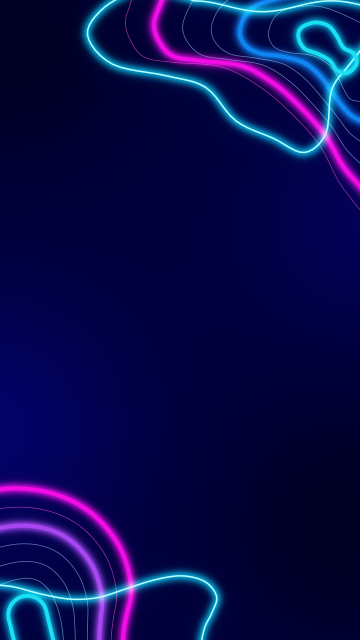
This background is drawn by a WebGL 2 fragment shader. Its source:

```glsl
#version 300 es
precision highp float;

uniform vec2 u_resolution;
out vec4 outColor;

// Canvas grid: 432 x 768 units, y measured down from the top edge
const float GRID_HEIGHT = 768.0;
const float TOP_LIMIT = 275.0;
const float BOTTOM_LIMIT = 555.0;
const int KNOTS = 13;
const int STEPS = 6;

// Colours
const vec3 NAVY = vec3(0.0, 0.0, 0.235);
const vec3 LIFT = vec3(0.04, 0.02, 1.0);
const vec3 CYAN = vec3(0.02, 0.68, 0.82);
const vec3 ICE = vec3(0.72, 1.0, 1.0);
const vec3 AQUA = vec3(0.1, 0.88, 0.95);
const vec3 MAGENTA = vec3(0.95, 0.05, 0.9);
const vec3 PURPLE = vec3(0.66, 0.28, 0.95);
const vec3 BLUE = vec3(0.06, 0.52, 0.95);
const vec3 PINK = vec3(0.9, 0.25, 0.75);
const vec3 PALE = vec3(0.55, 0.68, 0.9);

// Line sizes
const float FINE_WIDTH = 0.45;
const float FINE_ALPHA = 0.65;
const float CORE_WIDTH = 0.9;
const float TUBE_WIDTH = 2.3;
const float GLOW_RADIUS = 6.5;

// Spline knots: upper corner
const vec2 UPPER_LOOP[KNOTS] = vec2[](vec2(170, -16), vec2(125, 9), vec2(105, 42), vec2(135, 77),
  vec2(200, 91), vec2(247, 105), vec2(283, 145), vec2(328, 166), vec2(365, 183), vec2(391, 160),
  vec2(398, 108), vec2(419, 78), vec2(445, 45));
const vec2 UPPER_OUTER[KNOTS] = vec2[](vec2(240, -160), vec2(205, -40), vec2(194, 0), vec2(185, 27),
  vec2(190, 48), vec2(207, 67), vec2(240, 73), vec2(290, 79), vec2(327, 99), vec2(358, 126),
  vec2(390, 162), vec2(412, 200), vec2(440, 232));
const vec2 UPPER_INNER[KNOTS] = vec2[](vec2(390, -17), vec2(340, -4), vec2(302, 10), vec2(288, 35),
  vec2(294, 54), vec2(312, 64), vec2(340, 68), vec2(366, 76), vec2(385, 92), vec2(398, 110),
  vec2(412, 129), vec2(425, 141), vec2(445, 149));
const vec2 UPPER_BLOB[KNOTS] = vec2[](vec2(358, 44), vec2(362, 33), vec2(378, 27), vec2(394, 31),
  vec2(404, 43), vec2(412, 57), vec2(424, 64), vec2(428, 76), vec2(418, 87), vec2(405, 85),
  vec2(396, 73), vec2(382, 65), vec2(365, 58));

// Spline knots: lower corner
const vec2 LOWER_OUTER[KNOTS] = vec2[](vec2(-45, 595), vec2(-15, 589), vec2(18, 586), vec2(50, 589),
  vec2(82, 599), vec2(110, 616), vec2(133, 640), vec2(148, 666), vec2(156, 694), vec2(157, 716),
  vec2(152, 738), vec2(148, 762), vec2(147, 800));
const vec2 LOWER_INNER[KNOTS] = vec2[](vec2(-45, 735), vec2(-18, 711), vec2(5, 700), vec2(22, 695),
  vec2(35, 694), vec2(46, 697), vec2(55, 704), vec2(62, 713), vec2(67, 724), vec2(71, 736),
  vec2(74, 750), vec2(76, 768), vec2(77, 800));
const vec2 LOWER_WAVE[KNOTS] = vec2[](vec2(-20, 701), vec2(15, 704), vec2(50, 713), vec2(85, 719),
  vec2(118, 717), vec2(150, 707), vec2(185, 696), vec2(218, 691), vec2(246, 698), vec2(260, 716),
  vec2(254, 736), vec2(245, 755), vec2(238, 790));

float segmentDistance(vec2 p, vec2 a, vec2 b) {
  vec2 ab = b - a;
  return length(p - a - ab * clamp(dot(p - a, ab) / dot(ab, ab), 0.0, 1.0));
}

int knotIndex(int i, bool closed) {
  return closed ? (i + KNOTS) % KNOTS : clamp(i, 0, KNOTS - 1);
}

// Distance to a Catmull-Rom curve blended between two sets of knots
float curveDistance(vec2 p, vec2 from[KNOTS], vec2 to[KNOTS], float blend, bool closed) {
  float d = 1e4;
  int spans = closed ? KNOTS : KNOTS - 1;
  for (int i = 0; i < spans; i++) {
    vec2 k[4];
    for (int j = 0; j < 4; j++) {
      int n = knotIndex(i + j - 1, closed);
      k[j] = mix(from[n], to[n], blend);
    }
    vec2 c1 = 0.5 * (k[2] - k[0]);
    vec2 c2 = k[0] - 2.5 * k[1] + 2.0 * k[2] - 0.5 * k[3];
    vec2 c3 = 0.5 * (k[3] - k[0]) + 1.5 * (k[1] - k[2]);
    vec2 last = k[1];
    for (int s = 1; s <= STEPS; s++) {
      float t = float(s) / float(STEPS);
      vec2 next = k[1] + t * (c1 + t * (c2 + t * c3));
      d = min(d, segmentDistance(p, last, next));
      last = next;
    }
  }
  return d;
}

float stroke(float d, float halfWidth) {
  float unitsPerPixel = GRID_HEIGHT / u_resolution.y;
  return clamp((halfWidth - d) / unitsPerPixel + 0.5, 0.0, 1.0);
}

vec3 neon(vec3 base, float d, vec3 tint, vec3 core, float halfWidth) {
  float r = d / GLOW_RADIUS;
  float glow = 0.75 * exp(-r * r) + 0.15 * exp(-r);
  return mix(base + tint * (1.0 - base) * glow, core, stroke(d, halfWidth));
}

float halo(vec2 p, vec2 center, float radius) {
  vec2 q = (p - center) / radius;
  return exp(-dot(q, q));
}

void main() {
  vec2 p = gl_FragCoord.xy * GRID_HEIGHT / u_resolution.y;
  p.y = GRID_HEIGHT - p.y;

  // Soft navy backdrop
  float light = 0.17 * halo(p, vec2(-10, 515), 150.0) + 0.1 * halo(p, vec2(440, 270), 130.0)
    - 0.1 * halo(p, vec2(10, 50), 150.0) - 0.1 * halo(p, vec2(420, 630), 150.0);
  vec3 color = max(NAVY + LIFT * light, 0.0);

  // Upper contours, then the cyan loop with its wavy top edge, and the blob
  if (p.y < TOP_LIMIT) {
    for (int i = -1; i <= 4; i++) {
      float d = curveDistance(p, UPPER_OUTER, UPPER_INNER, float(i) / 3.0, false);
      vec3 tint = i == 0 ? MAGENTA : BLUE;
      if (i == 0 || i == 3) color = neon(color, d, tint, tint, TUBE_WIDTH);
      else color = mix(color, i < 0 ? PINK : PALE, FINE_ALPHA * stroke(d, FINE_WIDTH));
    }
    float edge = min(7.5 + 6.5 * cos((p.x - 315.0) * 0.038), 0.3 * (p.x - 230.0));
    float loop = curveDistance(p, UPPER_LOOP, UPPER_LOOP, 0.0, false);
    color = neon(color, min(loop, abs(p.y - edge)), CYAN, ICE, CORE_WIDTH);
    float blob = curveDistance(p, UPPER_BLOB, UPPER_BLOB, 0.0, true);
    color = neon(color, blob, CYAN, AQUA, TUBE_WIDTH);
  }

  // Lower contours, then the cyan wave and the slanted capsule
  if (p.y > BOTTOM_LIMIT) {
    for (int i = 0; i <= 5; i++) {
      float d = curveDistance(p, LOWER_OUTER, LOWER_INNER, float(i) / 5.0, false);
      vec3 tint = i == 0 ? MAGENTA : PURPLE;
      if (i == 0 || i == 2) color = neon(color, d, tint, tint, TUBE_WIDTH);
      else color = mix(color, i == 1 ? PINK : PALE, FINE_ALPHA * stroke(d, FINE_WIDTH));
    }
    float wave = curveDistance(p, LOWER_WAVE, LOWER_WAVE, 0.0, false);
    color = neon(color, wave, CYAN, ICE, CORE_WIDTH);
    float capsule = abs(segmentDistance(p, vec2(33, 738), vec2(48, 800)) - 23.0);
    color = neon(color, capsule, CYAN, AQUA, TUBE_WIDTH);
  }

  outColor = vec4(color, 1.0);
}
```
